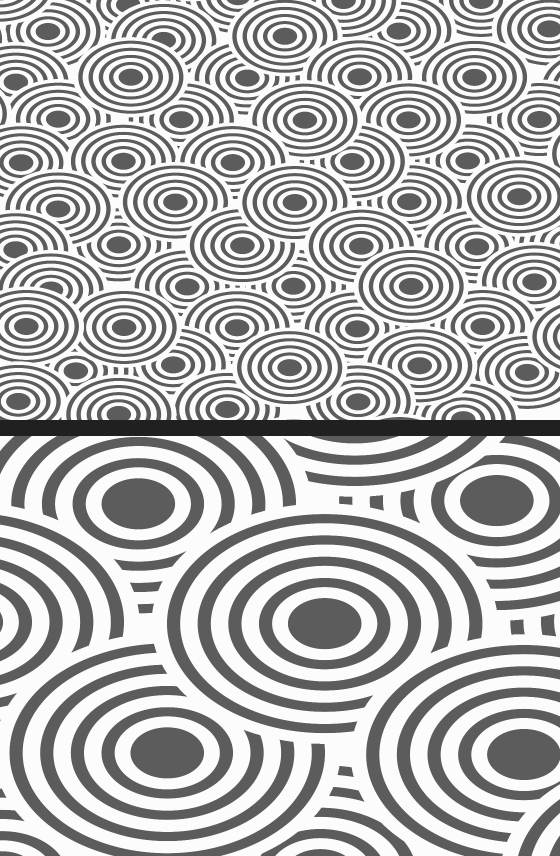
Top: the whole. Bottom: its middle third, enlarged.
A WebGL 1 fragment shader for this pattern:

```glsl
precision highp float;
// Overlapping flattened discs of concentric grey rings, layered on a loose staggered lattice.

uniform vec2 u_resolution;

const vec3 PAPER = vec3(0.99);
const vec3 INK = vec3(0.36);

// All lengths below are in ring spacings.
const vec2 RINGS_PER_HEIGHT = vec2(41.1, 59.2); // unequal axes flatten the discs
const vec2 CELL = vec2(11.43, 5.88);            // lattice column and row spacing
const vec2 ORIGIN = vec2(0.6, 1.17);
const float DISC_RADIUS = 5.65;
const float DOT_RADIUS = 1.2;
const float RING_PHASE = 0.93;
const float RING_HALF_WIDTH = 0.215;
const float ROW_BIAS = 0.25;                    // how strongly lower rows lie on top
const int SAMPLES = 3;

vec2 hash2(vec2 p) {
  vec3 q = fract(p.xyx * vec3(0.1031, 0.1030, 0.0973));
  q += dot(q, q.yzx + 33.33);
  return fract((q.xx + q.yz) * q.zy);
}

// Lattice point of a cell; odd rows move by half a column.
vec2 cellHome(vec2 cell) {
  return ORIGIN + CELL * (cell + vec2(0.5 * mod(cell.y, 2.0), 0.0));
}

// Discs sit near the lattice inside and scatter more towards the border.
vec2 discCentre(vec2 cell, vec2 extent) {
  vec2 home = cellHome(cell);
  vec2 fromMiddle = abs(2.0 * home / extent - 1.0);
  float loose = smoothstep(0.6, 0.95, max(fromMiddle.x, fromMiddle.y));
  vec2 spread = mix(vec2(1.5, 0.4), vec2(4.6, 3.2), loose);
  return home + (hash2(cell + 17.0) - 0.5) * spread;
}

// Ink of a solid dot with evenly spaced rings around it.
float ringInk(float radius, float soft) {
  float dotInk = 1.0 - smoothstep(-soft, soft, radius - DOT_RADIUS);
  float toRing = abs(fract(radius - RING_PHASE + 0.5) - 0.5);
  float ring = 1.0 - smoothstep(-soft, soft, toRing - RING_HALF_WIDTH);
  return max(dotInk, ring);
}

// Ink of the topmost disc that covers a point.
float discsInk(vec2 p, vec2 extent, float soft) {
  float row = floor((p.y - ORIGIN.y) / CELL.y + 0.5);
  float topRank = -1000.0;
  float topRadius = DISC_RADIUS;
  for (int j = -1; j <= 1; j++) {
    float y = row + float(j);
    float shift = 0.5 * mod(y, 2.0);
    float column = floor((p.x - ORIGIN.x) / CELL.x - shift + 0.5);
    for (int i = -1; i <= 1; i++) {
      vec2 cell = vec2(column + float(i), y);
      float radius = length(p - discCentre(cell, extent));
      float rank = hash2(cell + 71.0).x - ROW_BIAS * cell.y;
      if (radius < DISC_RADIUS && rank > topRank) {
        topRank = rank;
        topRadius = radius;
      }
    }
  }
  return ringInk(topRadius, soft);
}

void main() {
  vec2 pixel = RINGS_PER_HEIGHT / u_resolution.y;
  vec2 extent = u_resolution * pixel;
  float soft = 0.2 * (pixel.x + pixel.y) / float(SAMPLES);

  // Average a small grid of samples to smooth the edges.
  float ink = 0.0;
  for (int j = 0; j < SAMPLES; j++) {
    for (int i = 0; i < SAMPLES; i++) {
      vec2 offset = (vec2(float(i), float(j)) + 0.5) / float(SAMPLES) - 0.5;
      ink += discsInk((gl_FragCoord.xy + offset) * pixel, extent, soft);
    }
  }
  ink /= float(SAMPLES * SAMPLES);

  gl_FragColor = vec4(mix(PAPER, INK, ink), 1.0);
}
```
